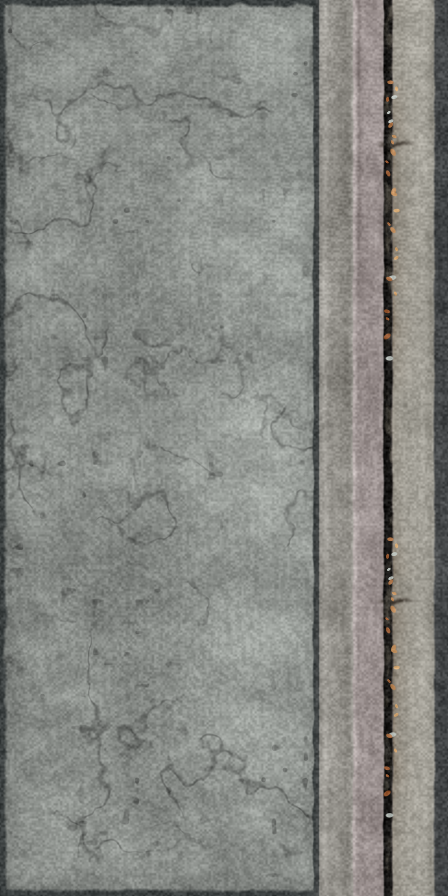
Reproduce this texture procedurally as a Shadertoy shader.

```glsl
// A weathered concrete slab beside a kerb, a littered drain gap and asphalt.
// Vertical bands are layered from left to right with wobbling soft edges;
// value noise adds stains, grain and hairline cracks, a loop scatters leaves.

float hash(vec2 p) {
    return fract(sin(dot(p, vec2(127.1, 311.7))) * 43758.5453);
}

float noise(vec2 p) {
    vec2 i = floor(p), f = fract(p);
    f = f * f * (3.0 - 2.0 * f);
    return mix(mix(hash(i), hash(i + vec2(1, 0)), f.x),
               mix(hash(i + vec2(0, 1)), hash(i + vec2(1, 1)), f.x), f.y);
}

float fbm(vec2 p) {
    float sum = 0.0, amp = 0.5;
    for (int i = 0; i < 5; i++) {
        sum += amp * noise(p);
        p = mat2(1.6, 1.2, -1.2, 1.6) * p + 7.3;
        amp *= 0.5;
    }
    return sum / 0.97;
}

// Soft bump around a centre
float bump(float x, float centre, float width) {
    float d = (x - centre) / width;
    return exp(-d * d);
}

// Hairline along a noise contour, broken up by a coarse mask
float hairline(vec2 p, float scale, float seed) {
    float n = fbm(p * scale + seed);
    float mask = smoothstep(0.52, 0.7, noise(p * scale * 1.3 + seed * 3.0));
    return mask * (1.0 - smoothstep(0.0, 0.0022 * scale, abs(n - 0.5)));
}

vec3 slabColor(vec2 uv, vec2 p) {
    float stain = fbm(p * 7.0 + 3.0) - 0.5;
    float blotch = fbm(p * vec2(28.0, 36.0)) - 0.5;
    float tone = 0.565 + 0.20 * stain + 0.16 * blotch;
    // Broad pale and dark bands across the slab
    tone += 0.035 * bump(uv.y, 0.5, 0.07) + 0.035 * bump(uv.y, 0.12, 0.1);
    tone -= 0.03 * bump(uv.y, 0.63, 0.04) + 0.035 * bump(uv.y, 0.35, 0.04);
    tone += 0.03 * smoothstep(0.3, 0.7, uv.x);
    // Dirt along the borders
    float border = min(min(uv.x * 0.5, (0.706 - uv.x) * 0.9), min(uv.y, 1.0 - uv.y));
    tone -= 0.10 * exp(-border / 0.025) * (0.4 + fbm(p * 20.0));
    tone -= 0.13 * hairline(p, 9.0, 1.7) + 0.10 * hairline(p, 15.0, 8.2);
    // Small dark pits
    tone -= 0.17 * smoothstep(0.87, 0.96, noise(p * 85.0)) * noise(p * 13.0);
    vec3 col = tone * vec3(0.985, 1.015, 0.985);
    // Ragged dark rim
    float rag = 0.007 * (fbm(p * vec2(60.0, 45.0)) - 0.5);
    float rim = smoothstep(0.001, 0.006, border + rag - 0.0025);
    return mix(vec3(0.23, 0.25, 0.25), col, rim);
}

void mainImage(out vec4 fragColor, in vec2 fragCoord) {
    vec2 uv = fragCoord / iResolution.xy;
    vec2 p = uv * vec2(0.5, 1.0);
    float aa = max(1.0 / iResolution.x, 0.002);
    float wob = 0.005 * (fbm(vec2(p.y * 50.0, 2.0)) - 0.5);
    float x = uv.x + wob;
    float along = mod(1.0 - uv.y, 0.51);
    float mottle = fbm(p * vec2(60.0, 38.0)) - 0.5;
    float drift = fbm(vec2(p.x * 25.0, p.y * 9.0) + 20.0) - 0.5;

    vec3 col = slabColor(uv, p);

    // Kerb face: grey band with a pale lip, then a worn pink strip
    vec3 kerb = vec3(0.59, 0.58, 0.555) + 0.15 * mottle + 0.16 * drift;
    kerb += 0.06 * bump(x, 0.726, 0.007) - 0.05 * bump(x, 0.775, 0.016);
    kerb += 0.04 * smoothstep(0.75, 1.0, uv.y);
    col = mix(col, kerb, smoothstep(-aa, aa, uv.x - 0.712));
    col = mix(col, vec3(0.27, 0.28, 0.28), 0.8 * bump(uv.x, 0.708, 0.0035));

    vec3 pink = vec3(0.605, 0.565, 0.56) + 0.17 * mottle + 0.13 * drift;
    pink += 0.03 * smoothstep(0.6, 1.0, uv.y);
    pink -= 0.09 * bump(x, 0.802, 0.005) * smoothstep(0.55, 0.9, uv.y);
    col = mix(col, pink, smoothstep(-aa, aa, x - 0.788));
    col += 0.10 * bump(x, 0.791, 0.006) * (0.5 + noise(p * 90.0));

    // Beige kerb stone with rusty stains beside the gap
    vec3 stone = vec3(0.65, 0.64, 0.605) + 0.13 * mottle + 0.15 * drift;
    float dirty = smoothstep(0.05, 0.15, along) * (1.0 - smoothstep(0.36, 0.46, along));
    float rust = exp(-max(x - 0.875, 0.0) / 0.022) * (0.25 + 0.55 * dirty);
    stone = mix(stone, vec3(0.42, 0.36, 0.29), rust * (0.7 + mottle));
    stone -= 0.07 * bump(x, 0.963, 0.01);
    col = mix(col, stone, smoothstep(-aa, aa, x - 0.876));

    // Crossing crack that tapers into the stone
    float taper = smoothstep(0.94, 0.88, uv.x) * smoothstep(0.835, 0.865, uv.x);
    float bend = along - 0.1615 + 0.004 * (noise(vec2(uv.x * 90.0, 4.0)) - 0.5);
    col = mix(col, vec3(0.22, 0.19, 0.16), 0.85 * taper * bump(bend, 0.0, 0.0025));

    // Drain gap: black joint, with grey silt showing through
    float silt = smoothstep(0.4, 0.75, fbm(p * vec2(130.0, 65.0)));
    silt *= 1.0 - 0.9 * bump(along, 0.405, 0.025);
    vec3 gap = mix(vec3(0.10, 0.095, 0.09), vec3(0.36, 0.34, 0.30), 0.7 * silt);
    gap *= mix(0.5, 1.0, smoothstep(0.858, 0.866, x));
    col = mix(col, gap, smoothstep(0.856 - aa, 0.857 + aa, x) * smoothstep(0.877 + aa, 0.875 - aa, x));

    // Fallen leaves, denser near the crack
    for (int i = 0; i < 26; i++) {
        float k = float(i);
        float r = hash(vec2(k, 3.1)), s = hash(vec2(k, 9.7));
        vec2 centre = vec2(0.431 + 0.012 * r, 0.09 + 0.31 * pow((k + s) / 26.0, 1.3));
        vec2 d = vec2(p.x, along) - centre;
        float a = 6.28 * s;
        d = mat2(cos(a), -sin(a), sin(a), cos(a)) * d;
        float size = mix(0.0018, 0.0046, hash(vec2(k, 5.3)));
        float leaf = smoothstep(1.25, 0.7, length(d / vec2(size, size * 0.6)));
        vec3 tint = mix(vec3(0.62, 0.34, 0.18), vec3(0.86, 0.68, 0.46), r);
        tint = mix(tint, vec3(0.75, 0.78, 0.76), step(0.82, s));
        col = mix(col, tint, 0.9 * leaf);
    }

    // Asphalt margin
    vec3 asphalt = vec3(0.265, 0.275, 0.28) + 0.12 * mottle;
    col = mix(col, asphalt, smoothstep(-0.003, 0.004, x - 0.969));

    // Fine grain over everything
    col += 0.13 * (noise(p * 410.0) - 0.5) + 0.06 * (noise(p * 210.0 + 40.0) - 0.5);
    fragColor = vec4(clamp(col, 0.0, 1.0), 1.0);
}
```
